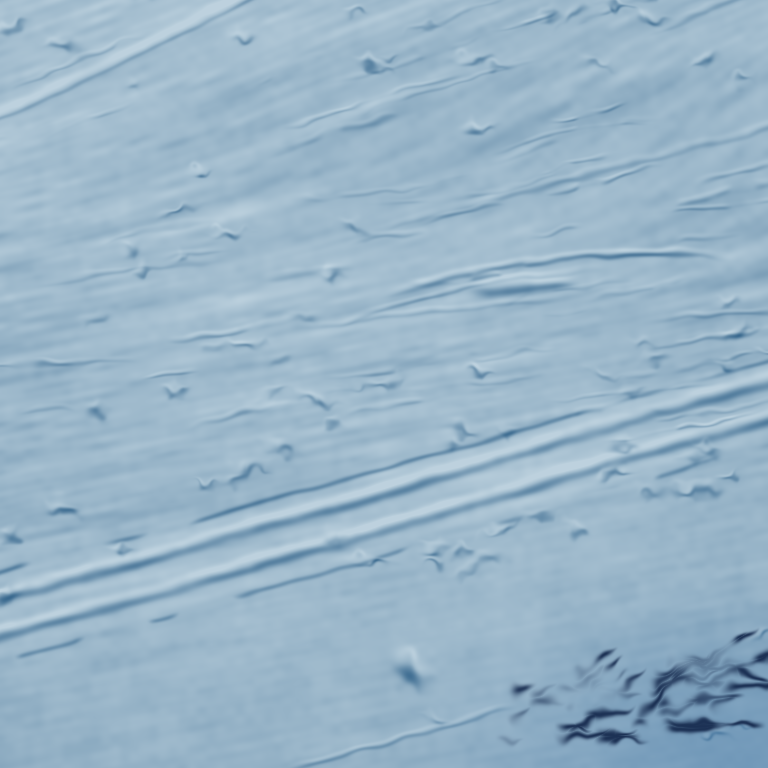
This texture is drawn by a three.js fragment shader. Its source:

```glsl
varying vec2 vUv;

const vec3 SHADOW = vec3(0.21, 0.40, 0.55);
const vec3 SNOW = vec3(0.605, 0.715, 0.79);
const vec3 GLINT = vec3(0.74, 0.82, 0.87);
const vec3 DUSK = vec3(0.36, 0.54, 0.70);
const vec3 TWIG = vec3(0.09, 0.17, 0.31);
const float SNOW_LEVEL = 0.70;
const float TRACK_SLOPE = 0.283;
const float TRACK_WIDTH = 0.0066;
const float SPECK_CELLS = 22.0;
const float SPECK_DEPTH = 0.50;
const float SCRATCH_DEPTH = 0.30;
const float GRAIN_DEPTH = 0.17;
const int SCRATCHES = 56;
const int TWIGS = 40;

float hash(vec2 p) {
  return fract(sin(dot(p, vec2(127.1, 311.7))) * 43758.55);
}

float noise(vec2 p) {
  vec2 i = floor(p);
  vec2 f = fract(p);
  f = f * f * (3.0 - 2.0 * f);
  return mix(mix(hash(i), hash(i + vec2(1.0, 0.0)), f.x),
             mix(hash(i + vec2(0.0, 1.0)), hash(i + vec2(1.0, 1.0)), f.x), f.y);
}

float bell(float d, float w) {
  return exp(-d * d / (w * w));
}

// Dark cut with a lit lip on its upper side
float groove(float d, float w) {
  return 0.5 * bell(d - 2.0 * w, w) - bell(d, w);
}

float span(float x, float a, float b, float fade) {
  return smoothstep(a, a + fade, x) * (1.0 - smoothstep(b - fade, b, x));
}

vec2 turn(vec2 p, float angle) {
  float c = cos(angle), s = sin(angle);
  return vec2(c * p.x + s * p.y, c * p.y - s * p.x);
}

// Wind-drawn relief that runs along the slope
float windGrain(vec2 p) {
  float v = p.y - 0.2 * p.x - 0.16 * p.x * smoothstep(0.6, 1.0, p.y);
  vec2 coarse = vec2(p.x * 6.0, v * 48.0);
  vec2 fine = vec2(p.x * 22.0, v * 110.0);
  float relief = noise(coarse) - noise(coarse + vec2(0.1, 0.6));
  relief += 0.7 * (noise(fine) - noise(fine + vec2(0.1, 0.6)));
  return relief * mix(0.35, 1.0, smoothstep(0.12, 0.5, v + 0.1));
}

// Short broken cuts, each on its own heading
float scratches(vec2 p) {
  float sum = 0.0;
  float wobble = 0.007 * (noise(p * vec2(38.0, 60.0)) - 0.5);
  float gaps = smoothstep(0.25, 0.6, noise(p * vec2(30.0, 50.0) + 5.0));
  for (int i = 0; i < SCRATCHES; i++) {
    float k = float(i);
    vec2 c = vec2(hash(vec2(k, 1.3)), mix(0.44, 1.0, hash(vec2(k, 2.7))));
    float steep = smoothstep(0.6, 1.0, c.y) * (1.0 - 0.5 * c.x);
    float angle = 0.03 + 0.38 * steep + 0.18 * hash(vec2(k, 3.1));
    float size = mix(0.03, 0.16, hash(vec2(k, 4.9)));
    vec2 q = turn(p - c, angle);
    q.y += 0.2 * (hash(vec2(k, 5.3)) - 0.5) * q.x * q.x / size + wobble;
    float body = 1.0 - smoothstep(0.3 * size, size, abs(q.x));
    float depth = mix(0.35, 1.0, hash(vec2(k, 7.3)));
    sum += depth * groove(q.y, mix(0.002, 0.0036, hash(vec2(k, 6.1)))) * body;
  }
  return sum * mix(0.15, 1.1, gaps);
}

float pit(vec2 q, vec2 size) {
  vec2 lip = (q - size * vec2(-0.5, 1.4)) / (size * 1.1);
  q /= size;
  return 0.4 * exp(-dot(lip, lip)) - exp(-dot(q, q));
}

// Scattered ragged pits, denser beside the ski tracks
float specks(vec2 p) {
  float sum = 0.0;
  vec2 cell = floor(p * SPECK_CELLS);
  vec2 ragged = 0.016 * (vec2(noise(p * 75.0), noise(p * 75.0 + 9.0)) - 0.5);
  for (int j = -1; j <= 1; j++) {
    for (int i = -1; i <= 1; i++) {
      vec2 id = cell + vec2(float(i), float(j));
      vec2 c = (id + vec2(hash(id + 3.0), hash(id + 11.0))) / SPECK_CELLS;
      float below = c.y - 0.167 - TRACK_SLOPE * c.x;
      float density = 0.03 + 0.26 * smoothstep(0.08, 0.2, below) * noise(c * 6.0 + 4.0);
      density += 0.7 * span(below, -0.11, 0.0, 0.03) * smoothstep(0.25, 0.6, c.x);
      density += 0.35 * span(below, 0.06, 0.15, 0.03);
      vec2 size = vec2(0.007 + 0.012 * hash(id + 23.0), 0.0035 + 0.003 * hash(id + 31.0));
      vec2 q = turn(p - c, 0.7 * hash(id + 41.0) - 0.25) + ragged;
      float depth = mix(0.45, 1.1, hash(id + 67.0));
      sum += depth * step(hash(id + 57.0), density) * pit(q, size);
    }
  }
  return sum;
}

float skiTracks(vec2 p) {
  float worn = mix(0.6, 1.1, noise(p * vec2(16.0, 30.0)));
  float rough = 0.006 * (noise(p * vec2(34.0, 50.0)) - 0.5);
  float d = p.y - 0.167 - TRACK_SLOPE * p.x + 0.005 * (noise(vec2(p.x * 9.0, 2.0)) - 0.5) + 0.6 * rough;
  float s = 0.52 * worn * (groove(d, TRACK_WIDTH) + groove(d - 0.048, TRACK_WIDTH));
  s += 0.09 * span(d, -0.03, 0.09, 0.015);
  s -= 0.45 * bell(d - 0.087 + 0.01 * p.x, 0.0035) * smoothstep(0.25, 0.65, noise(p * 18.0));
  s -= 0.35 * bell(d + 0.031, 0.0035) * smoothstep(0.4, 0.7, noise(p * 24.0));
  // Older trails higher on the slope
  float corner = p.y - 0.857 - 0.43 * p.x - 0.15 * p.x * p.x + 0.5 * rough;
  s += 0.22 * bell(corner, 0.008) - 0.32 * worn * bell(corner + 0.012, 0.0035);
  float bend = p.y - 0.668 + 0.45 * (p.x - 0.85) * (p.x - 0.85) + rough;
  s += 0.5 * worn * groove(bend, 0.0038) * span(p.x, 0.48, 0.97, 0.12);
  s += 0.3 * worn * groove(bend + 0.018, 0.003) * span(p.x, 0.42, 0.8, 0.1);
  s += 0.5 * groove(p.y - 0.622 - 0.1 * (p.x - 0.68) + rough, 0.007) * span(p.x, 0.60, 0.76, 0.04);
  s += 0.24 * worn * groove(p.y - 0.577 - 0.11 * (p.x - 0.43) + rough, 0.003) * span(p.x, 0.36, 0.78, 0.1);
  s += 0.22 * worn * groove(p.y - 0.74 - 0.26 * (p.x - 0.65) + rough, 0.004) * smoothstep(0.35, 0.7, p.x);
  s += 0.34 * worn * groove(p.y - 0.28 * (p.x - 0.39) + rough, 0.003) * span(p.x, 0.36, 0.68, 0.05);
  return s;
}

// Bent stems that fan out to the right
float twigs(vec2 p) {
  float cover = 0.0;
  float ragged = 0.012 * (noise(p * 60.0) - 0.5);
  for (int i = 0; i < TWIGS; i++) {
    float k = float(i);
    float along = hash(vec2(k, 7.7));
    vec2 root = vec2(0.65 + 0.30 * along, 0.015 + 0.05 * along + 0.09 * hash(vec2(k, 8.3)));
    float size = mix(0.03, 0.20, hash(vec2(k, 9.1)) * along);
    vec2 q = turn(p - root, mix(-0.2, 0.8, hash(vec2(k, 10.9))));
    q.y += 1.2 * (hash(vec2(k, 12.1)) - 0.5) * q.x * q.x + ragged;
    float width = mix(0.006, 0.0022, clamp(q.x / size, 0.0, 1.0));
    cover = max(cover, bell(q.y, width) * span(q.x, -0.01, size, 0.02));
  }
  return cover * smoothstep(0.1, 0.65, noise(p * 34.0));
}

void main() {
  vec2 p = vUv;
  float shade = SNOW_LEVEL + 0.02 + 0.06 * (p.y - p.x) + 0.14 * (noise(p * vec2(3.0, 6.0)) - 0.5);
  shade += 0.07 * (noise(p * 26.0) - 0.5) + 0.06 * (noise(p * 80.0) - 0.5);
  shade += GRAIN_DEPTH * windGrain(p) + SCRATCH_DEPTH * scratches(p);
  shade += SPECK_DEPTH * specks(p) + skiTracks(p);
  vec2 hollow = p - vec2(0.534, 0.121) + 0.014 * (noise(p * 60.0) - 0.5);
  shade += 0.65 * pit(turn(hollow, -0.6), vec2(0.020, 0.013));

  vec3 color = mix(SHADOW, SNOW, clamp(shade / SNOW_LEVEL, 0.0, 1.0));
  color = mix(color, GLINT, clamp((shade - SNOW_LEVEL) / (1.0 - SNOW_LEVEL), 0.0, 1.0));
  float dusk = 1.0 - smoothstep(0.0, 0.45, length((p - vec2(1.0, 0.0)) * vec2(0.8, 1.6)));
  color = mix(color, DUSK, 0.55 * dusk);
  color = mix(color, TWIG, 0.95 * twigs(p));
  gl_FragColor = vec4(color, 1.0);
}
```
